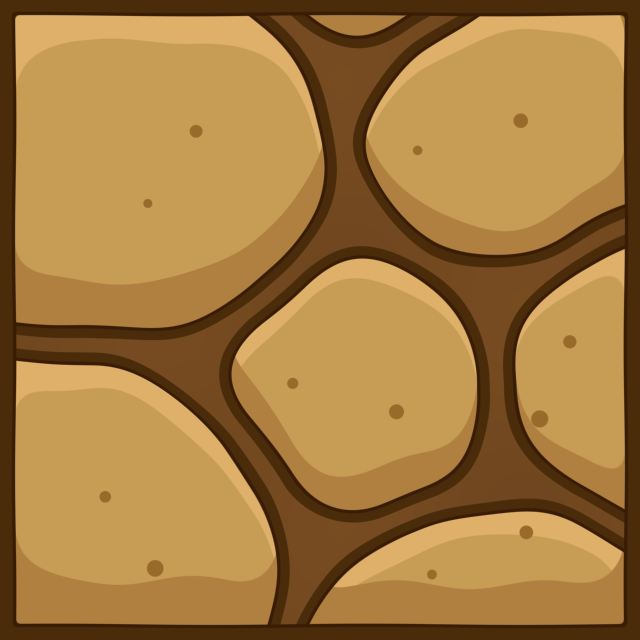
Reproduce this texture procedurally as a Shadertoy shader.

```glsl
// Cartoon paving: rounded sandstone slabs in brown mortar inside a dark frame.

const vec3 BODY    = vec3(0.78, 0.61, 0.33);
const vec3 LIGHT   = vec3(0.87, 0.69, 0.41);
const vec3 SHADOW  = vec3(0.69, 0.50, 0.25);
const vec3 SPOT    = vec3(0.60, 0.42, 0.17);
const vec3 MORTAR  = vec3(0.45, 0.285, 0.125);
const vec3 OUTLINE = vec3(0.29, 0.17, 0.04);
const vec3 CREASE  = vec3(0.22, 0.11, 0.02);

const float FRAME = 0.022;         // width of the dark border
const float GAP = 0.028;           // half the distance between slabs
const float OUTLINE_WIDTH = 0.017;
const float CREASE_WIDTH = 0.0013;
const float ROUNDING = 0.10;       // softness of slab corners
const float LIGHT_DEPTH = 0.032;
const float SHADOW_DEPTH = 0.056;
const float WARP = 0.005;          // waviness of slab edges

// Slab sites: centre and growth weight of each weighted cell.
const int SLABS = 7;
const int SPOTTED = 6;             // the last, small slab stays plain
const vec3 SITES[SLABS] = vec3[SLABS](
    vec3(0.247, 0.746, 0.033), vec3(0.742, 0.772, -0.018),
    vec3(0.547, 0.395, 0.000), vec3(0.182, 0.160, 0.027),
    vec3(0.938, 0.401, -0.028), vec3(0.736, -0.029, 0.015),
    vec3(0.540, 1.052, -0.036));

float smoothMax(float a, float b, float k) {
    float h = clamp(0.5 + 0.5 * (b - a) / k, 0.0, 1.0);
    return mix(a, b, h) + k * h * (1.0 - h);
}

vec2 warp(vec2 p) {
    return p + WARP * (sin(p.yx * 17.0 + vec2(0.6, 2.1))
                     + 0.5 * sin(p.yx * 31.0 + p * 9.0 + vec2(4.0, 1.0)));
}

// Signed distance to a slab: smooth intersection of its cell walls.
float slabDistance(int i, vec2 p) {
    vec3 site = SITES[i];
    float d = -1.0;
    vec2 slope = vec2(0.0);
    for (int j = 0; j < SLABS; j++) {
        if (j == i) continue;
        vec2 toward = SITES[j].xy - site.xy;
        float span = length(toward);
        vec2 normal = toward / span;
        float wall = dot(p - site.xy, normal)
                   - 0.5 * (span + (site.z - SITES[j].z) / span);
        float h = clamp(0.5 + 0.5 * (wall - d) / ROUNDING, 0.0, 1.0);
        d = mix(d, wall, h) + ROUNDING * h * (1.0 - h);
        slope = mix(slope, normal, h);
    }
    return (d + GAP) / max(length(slope), 0.5);
}

float frameDistance(vec2 p, float k) {
    vec2 edge = abs(p - 0.5) - (0.5 - FRAME);
    return smoothMax(edge.x, edge.y, k);
}

// Slab outline clipped softly by the frame, used for the shaded bands.
float bandDistance(int i, vec2 p) {
    return smoothMax(slabDistance(i, warp(p)), frameDistance(p, ROUNDING), 0.06);
}

// Distance to the nearest of the two pits in a slab.
float spotDistance(int i, vec2 p) {
    vec2 middle = clamp(SITES[i].xy, vec2(0.12, 0.15), vec2(0.89));
    float d = 1.0;
    for (int j = 0; j < 2; j++) {
        float angle = 2.4 * float(i) + 2.6 * float(j) - 1.75;
        float size = 0.007 + 0.007 * fract(float(i) * 0.618 + float(j) * 0.43);
        vec2 pit = middle + vec2(0.09, 0.065) * vec2(cos(angle), sin(angle));
        d = min(d, length(p - pit) - size);
    }
    return d;
}

void mainImage(out vec4 fragColor, in vec2 fragCoord) {
    vec2 p = fragCoord / iResolution.xy;
    float aa = 0.8 / iResolution.y;

    // Nearest slab
    vec2 q = warp(p);
    float d = 10.0;
    int slab = 0;
    for (int i = 0; i < SLABS; i++) {
        float di = slabDistance(i, q);
        if (di < d) { d = di; slab = i; }
    }

    // Slab face: lit top, shaded foot and pits
    float scale = 1.0 + 10.0 * SITES[slab].z;
    float wave = 0.007 * sin(p.x * 27.0 + float(slab) * 2.0);
    float lit = bandDistance(slab, p + vec2(0.0, LIGHT_DEPTH * scale + 0.6 * wave));
    float shaded = bandDistance(slab, p - vec2(0.0, SHADOW_DEPTH * scale + wave));
    vec3 face = mix(BODY, LIGHT, smoothstep(-aa, aa, lit));
    face = mix(face, SHADOW, smoothstep(-aa, aa, shaded));
    if (slab < SPOTTED) face = mix(SPOT, face, smoothstep(-aa, aa, spotDistance(slab, p)));

    // Mortar, outline and crease around the slab
    vec3 mortar = MORTAR * (1.0 + 0.04 * sin(p.x * 11.0 + 2.0) * sin(p.y * 9.0));
    vec3 color = mix(OUTLINE, mortar, smoothstep(-aa, aa, d - OUTLINE_WIDTH));
    color = mix(face, color, smoothstep(-aa, aa, d));
    color = mix(CREASE, color, smoothstep(0.0, 2.0 * aa, abs(d) - CREASE_WIDTH));

    // Border
    float border = frameDistance(p, 0.008) + 0.001 * sin(p.x * 13.0 + p.y * 17.0);
    color = mix(color, OUTLINE, smoothstep(-aa, aa, border));
    color = mix(CREASE, color, smoothstep(0.0, 2.0 * aa, abs(border) - CREASE_WIDTH));
    fragColor = vec4(color, 1.0);
}
```
